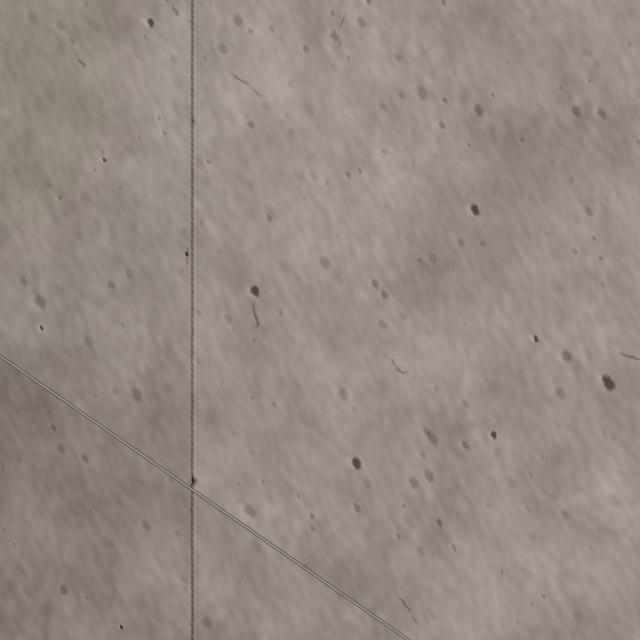
A WebGL 1 fragment shader for this texture:

```glsl
precision highp float;
// Worn grey-brown stone slabs with a twisted upright joint and a thin slanted one.
// Layered gradient noise, stretched along a steep grain, gives clouds and streaks;
// jittered cells scatter pits and short cracks, each with a pale rim.

uniform vec2 u_resolution;

#define STONE vec3(0.586, 0.544, 0.527)
#define GRAIN_DIR vec2(0.47, -0.883)
#define CLOUD_TONE 0.062
#define MOTTLE_TONE 0.060
#define STREAK_TONE 0.040
#define RELIEF_TONE 0.045
#define PIT_TONE 0.26
#define SPECK_TONE 0.075
#define CRACK_TONE 0.13
#define JOINT_X 0.3005
#define SLANT_START 0.444
#define SLANT_SLOPE -0.696

vec2 hash2(vec2 p) {
  vec3 q = fract(p.xyx * vec3(0.1031, 0.1030, 0.0973));
  q += dot(q, q.yzx + 33.33);
  return fract((q.xx + q.yz) * q.zy);
}

vec2 gradientAt(vec2 cell) {
  float angle = 6.2832 * hash2(cell).x;
  return vec2(cos(angle), sin(angle));
}

float noise(vec2 p) {
  vec2 i = floor(p), f = fract(p);
  vec2 u = f * f * f * (f * (f * 6.0 - 15.0) + 10.0);
  vec2 e = vec2(0.0, 1.0);
  float low = mix(dot(gradientAt(i), f), dot(gradientAt(i + e.yx), f - e.yx), u.x);
  float high = mix(dot(gradientAt(i + e), f - e), dot(gradientAt(i + e.yy), f - e.yy), u.x);
  return mix(low, high, u.y);
}

float fbm(vec2 p) {
  float sum = 0.0, amp = 1.0;
  for (int i = 0; i < 4; i++) {
    sum += amp * noise(p);
    p = mat2(1.6, 1.2, -1.2, 1.6) * p + 17.3;
    amp *= 0.5;
  }
  return sum;
}

float blob(vec2 d, float radius) {
  return 1.0 - smoothstep(0.35 * radius, radius, length(d * vec2(1.0, 0.62)));
}

// Pits in jittered cells: positive in the hollow, negative on its pale rim.
float pits(vec2 p, float cells, float chance, float size) {
  vec2 ragged = 0.0025 * vec2(noise(p * 130.0), noise(p * 130.0 + 41.0));
  p = (p + ragged) * cells;
  float shade = 0.0;
  for (int y = -1; y <= 1; y++) {
    for (int x = -1; x <= 1; x++) {
      vec2 cell = floor(p) + vec2(float(x), float(y));
      vec2 pick = hash2(cell + 91.0);
      vec2 d = p - cell - 0.15 - 0.7 * hash2(cell);
      float radius = size * (0.45 + pick.y * pick.y);
      float hollow = blob(d, radius);
      float rim = blob(d + vec2(0.9, 0.5) * radius, 1.2 * radius);
      shade += step(pick.x, chance) * (hollow - 0.22 * rim * (1.0 - hollow));
    }
  }
  return shade;
}

// Short, broken, wandering cracks, at most one per cell.
float cracks(vec2 p, float cells) {
  vec2 cell = floor(p * cells);
  vec2 pick = hash2(cell + 57.0);
  vec2 d = (fract(p * cells) - 0.5) / cells;
  float turn = (pick.y - 0.5) * 1.3;
  d = mat2(cos(turn), sin(turn), -sin(turn), cos(turn)) * d;
  d.x += 0.016 * noise(p * 28.0) + 0.004 * noise(p * 95.0);
  float line = 1.0 - smoothstep(0.0006, 0.0042, abs(d.x));
  float ends = 1.0 - smoothstep(0.018, 0.042, abs(d.y));
  float broken = smoothstep(-0.25, 0.2, noise(p * 55.0 + 9.0));
  return step(pick.x, 0.34) * line * ends * broken;
}

float band(float d, float halfWidth, float pixel) {
  return 1.0 - smoothstep(halfWidth - pixel, halfWidth + pixel, abs(d));
}

void main() {
  vec2 uv = gl_FragCoord.xy / u_resolution;
  float pixel = 0.75 / u_resolution.y;

  // Joints divide the canvas; each slab gets its own piece of stone.
  float upright = uv.x - JOINT_X;
  float slant = (uv.y - SLANT_START - SLANT_SLOPE * uv.x) / length(vec2(1.0, SLANT_SLOPE));
  float leftSide = 1.0 - step(0.0, upright);
  float below = 1.0 - step(0.0, slant);
  vec2 p = uv + 7.3 * leftSide + vec2(3.1, 5.7) * below;
  vec2 grain = vec2(dot(p, vec2(-GRAIN_DIR.y, GRAIN_DIR.x)), dot(p, GRAIN_DIR));
  vec2 streak = grain * vec2(1.0, 0.42);

  // Clouds, mottling, fine streaks and side-lit relief.
  float mottle = fbm(grain * vec2(13.0, 8.0) + 4.0);
  float patchy = smoothstep(-0.25, 0.45, noise(p * 8.0 + 23.0));
  float tone = CLOUD_TONE * fbm(p * 3.2) + MOTTLE_TONE * mottle;
  tone += STREAK_TONE * (noise(streak * 85.0) + 0.5 * noise(streak * 150.0));
  vec2 bump = grain * vec2(58.0, 36.0);
  tone += RELIEF_TONE * patchy * (noise(bump) - noise(bump + vec2(0.45, 0.3)));

  // Faint pale veins, then pits, specks and cracks.
  float vein = 1.0 - smoothstep(0.0, 0.055, abs(noise(streak * 6.0 + 0.1 * mottle)));
  tone += 0.025 * vein * smoothstep(0.0, 0.35, noise(p * 4.0 + 70.0));
  tone -= PIT_TONE * pits(grain, 9.0, 0.16, 0.07);
  tone -= SPECK_TONE * (0.4 + patchy) * pits(grain + 2.7, 30.0, 0.26, 0.22);
  tone -= CRACK_TONE * cracks(grain, 6.0);

  // Uneven light: dim at the left, darkest in the lower left slab.
  float leftFade = 1.0 - smoothstep(0.0, 0.42, uv.x);
  tone += 0.012 - 0.035 * leftFade - 0.045 * below * (0.3 + leftFade);
  tone -= 0.022 * smoothstep(0.55, 0.0, uv.y);
  vec3 color = STONE + tone;
  color += vec3(-0.004, 0.004, -0.016) * leftFade * smoothstep(0.3, 0.9, uv.y);

  // Upright joint with a fine twisted hatch.
  float twist = 0.5 + 0.5 * sin(6.2832 * (uv.y * 105.0 + upright * 130.0));
  color -= (0.10 + 0.09 * twist) * band(upright, 0.0021, pixel);
  color += 0.025 * band(upright - 0.0042, 0.0014, pixel);

  // Slanted joint: a pale thread between dark edges.
  color = mix(color, vec3(0.34, 0.31, 0.29), 0.8 * band(slant, 0.0027, pixel));
  color = mix(color, vec3(0.69, 0.66, 0.62), 0.85 * band(slant, 0.0010, pixel));
  gl_FragColor = vec4(clamp(color, 0.0, 1.0), 1.0);
}
```
